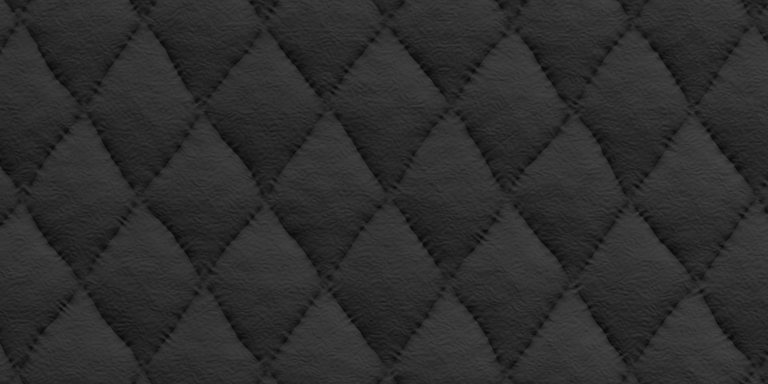
A Shadertoy shader for this texture:

```glsl
// Quilted black leather: puffed diamonds, puckered seams and creased grain, lit from above.

// Lengths are in units of the canvas height.
const vec2 DIAMOND = vec2(0.319, 0.4545);      // full width and height of one diamond
const vec2 CROSSING = vec2(0.849, 0.715);      // one point where two seams cross
const float WARP = 0.020;                      // wander of the seams
const float PUFF_HEIGHT = 0.056;
const float PUFF_WIDTH = 0.052;                // how far the padding slopes in from a seam
const float STITCHES = 9.0;                    // puckers along each side of a diamond
const float PUCKER_HEIGHT = 0.0028;
const float PUCKER_WIDTH = 0.012;
const float GROOVE_WIDTH = 0.009;
const float GROOVE_DARKNESS = 0.46;
const float CROSSING_SIZE = 0.018;             // gathers and grooves fade within it
const float GRAIN_HEIGHT = 0.0023;
const float WRINKLE_HEIGHT = 0.0034;
const vec2 LIGHT = vec2(0.22, 0.975);
const float LIGHT_STEP = 0.003;
const float LIGHT_GAIN = 0.125;
const float HIGHLIGHT_SOFTNESS = 0.55;
const float LEATHER_GREY = 0.185;
const float PANEL_VARIATION = 0.016;

float hash(vec2 p) {
    vec3 q = fract(p.xyx * vec3(0.1031, 0.1030, 0.0973));
    q += dot(q, q.yzx + 33.33);
    return fract((q.x + q.y) * q.z);
}

float cornerSlope(vec2 cell, vec2 offset) {
    float angle = 6.2832 * hash(cell);
    return dot(vec2(cos(angle), sin(angle)), offset);
}

// Gradient noise, about -0.7 to 0.7.
float noise(vec2 p) {
    vec2 i = floor(p), f = fract(p);
    vec2 w = f * f * f * (f * (f * 6.0 - 15.0) + 10.0);
    vec2 e = vec2(1.0, 0.0);
    float low = mix(cornerSlope(i, f), cornerSlope(i + e.xy, f - e.xy), w.x);
    float high = mix(cornerSlope(i + e.yx, f - e.yx), cornerSlope(i + e.xx, f - e.xx), w.x);
    return mix(low, high, w.y);
}

// Slanted coordinates: every seam lies on a whole number of x or y.
vec2 quiltCoords(vec2 p) {
    vec2 wander = vec2(noise(p * 5.0), noise(p * 5.0 + 41.0));
    wander += 0.22 * vec2(noise(p * 26.0 + 9.0), noise(p * 26.0 + 67.0));
    vec2 q = (p + WARP * wander - CROSSING) / DIAMOND;
    return vec2(q.x + q.y, q.x - q.y);
}

// Distance to the nearest seam of each direction.
vec2 seamDistance(vec2 q) {
    return abs(q - round(q)) / length(1.0 / DIAMOND);
}

// Uneven gathers along one seam, about -1 to 1.
float pucker(float along, float seam) {
    float drift = noise(vec2(along * 5.0, seam * 7.3 + 0.5));
    float strength = 0.8 + 1.0 * noise(vec2(along * 6.0 + 19.0, seam * 5.7 + 0.3));
    return strength * sin(6.2832 * STITCHES * along + 8.0 * drift);
}

// Gathers of both seam directions, running square to their seams.
vec2 puckers(vec2 q) {
    vec2 seam = round(q);
    vec2 square = DIAMOND * DIAMOND;
    float skew = (square.x - square.y) / (square.x + square.y);
    vec2 along = q.yx + skew * (q - seam);
    return vec2(pucker(along.x, seam.x), pucker(along.y, seam.y + 31.0));
}

// 0 where seams cross, 1 elsewhere.
float awayFromCrossing(vec2 d) {
    return smoothstep(0.0, CROSSING_SIZE, max(d.x, d.y));
}

float surfaceHeight(vec2 p) {
    vec2 q = quiltCoords(p);
    vec2 d = seamDistance(q);

    // Padding and gathers
    vec2 rise = 1.0 - exp(-d / PUFF_WIDTH);
    float h = PUFF_HEIGHT * rise.x * rise.y;
    h += PUCKER_HEIGHT * awayFromCrossing(d) * dot(puckers(q), exp(-d / PUCKER_WIDTH));

    // Soft wrinkles, then fine creases a little wider than they are tall
    h += WRINKLE_HEIGHT * noise(p * vec2(16.0, 22.0) + 5.0);
    vec2 bent = p + 0.010 * noise(p * 20.0 + 13.0);
    h += GRAIN_HEIGHT * abs(noise(bent * vec2(52.0, 70.0)));
    h += 0.5 * GRAIN_HEIGHT * noise(bent * vec2(100.0, 120.0) + 27.0);
    return h;
}

void mainImage(out vec4 fragColor, in vec2 fragCoord) {
    vec2 p = fragCoord / iResolution.y;
    vec2 q = quiltCoords(p);
    vec2 d = seamDistance(q);

    // Slopes that face the light brighten, the others darken.
    vec2 towardLight = 0.5 * LIGHT_STEP * LIGHT;
    float slope = (surfaceHeight(p - towardLight) - surfaceHeight(p + towardLight)) / LIGHT_STEP;
    float grey = LEATHER_GREY + LIGHT_GAIN * slope / (1.0 + HIGHLIGHT_SOFTNESS * max(slope, 0.0));

    // Small differences between panels, fading out at the seams
    float inside = smoothstep(0.0, 0.03, min(d.x, d.y));
    grey += PANEL_VARIATION * (hash(floor(q) + 50.0) - 0.5) * inside;

    // Shadow in the grooves, deeper between gathers
    vec2 groove = exp(-d / GROOVE_WIDTH) * (0.65 - 0.45 * puckers(q));
    float shadow = clamp(max(groove.x, groove.y), 0.0, 1.0) * mix(0.4, 1.0, awayFromCrossing(d));
    grey *= 1.0 - GROOVE_DARKNESS * shadow;

    // Slight falloff of the light to the left
    grey *= mix(0.95, 1.04, fragCoord.x / iResolution.x);
    fragColor = vec4(vec3(clamp(grey, 0.05, 0.28)), 1.0);
}
```
